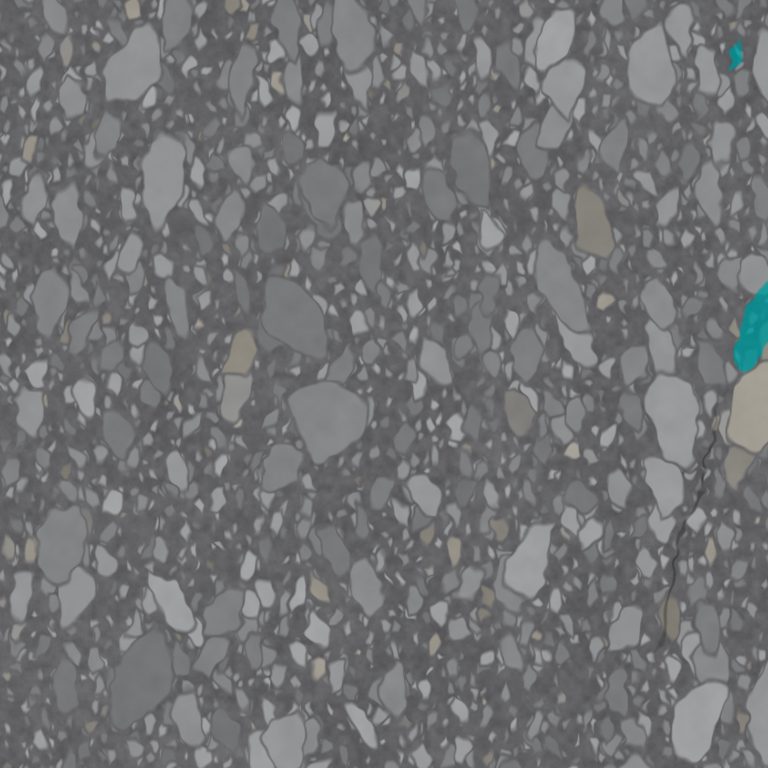
Reproduce this texture procedurally as a WebGL 1 fragment shader.

```glsl
precision highp float;
uniform vec2 u_resolution;

vec3 hash3(vec2 p) {
  vec3 q = fract(p.xyx * vec3(0.1031, 0.1030, 0.0973));
  q += dot(q, q.yxz + 33.33);
  return fract((q.xxy + q.yzz) * q.zyx);
}

float noise(vec2 p) {
  vec2 cell = floor(p), f = fract(p);
  f = f * f * (3.0 - 2.0 * f);
  return mix(mix(hash3(cell).x, hash3(cell + vec2(1, 0)).x, f.x),
             mix(hash3(cell + vec2(0, 1)).x, hash3(cell + vec2(1, 1)).x, f.x), f.y);
}

float fbm(vec2 p) {
  float sum = 0.0, gain = 0.5;
  for (int i = 0; i < 4; i++) {
    sum += gain * noise(p);
    p = p * 2.03 + 17.3;
    gain *= 0.5;
  }
  return sum / 0.9375;
}

vec2 rotate(vec2 p, float angle) {
  float c = cos(angle), s = sin(angle);
  return vec2(c * p.x - s * p.y, s * p.x + c * p.y);
}

// Irregular hexagon of about unit radius with softened corners
float chipDistance(vec2 p, vec2 seed) {
  float sum = 0.0;
  for (int i = 0; i < 6; i++) {
    vec3 h = hash3(seed + float(i) * 7.31);
    float angle = (float(i) + 0.75 * h.x) * 1.0472;
    sum += exp(11.0 * (dot(p, vec2(cos(angle), sin(angle))) - mix(0.62, 1.08, h.y)));
  }
  return log(sum) / 11.0;
}

vec3 stoneColor(vec3 h, float mottle) {
  float tone = mix(0.45, 0.645, h.x) + 0.05 * (mottle - 0.5);
  vec3 tint = mix(vec3(0.99, 1.0, 1.01), vec3(1.03, 1.0, 0.93), smoothstep(0.93, 0.98, h.y));
  return tone * tint;
}

// Paints one size class of upright stones, each with a thin rim of binder
vec3 addStones(vec3 color, vec3 binder, vec2 p, vec2 cellSize, vec2 radius,
               float density, float layer, float mottle) {
  vec2 base = floor(p / cellSize);
  for (int j = -1; j <= 1; j++) {
    for (int i = -1; i <= 1; i++) {
      vec2 cell = base + vec2(i, j);
      vec2 seed = cell + layer * 61.7;
      vec3 place = hash3(seed);
      if (place.z > density) continue;
      vec3 shape = hash3(seed + 23.1);
      vec2 size = radius * mix(0.65, 1.3, shape.x) * vec2(mix(0.7, 1.15, shape.y), 1.0);
      vec2 local = p - (cell + 0.1 + 0.8 * place.xy) * cellSize;
      local = rotate(local, 0.9 * (shape.z - 0.5)) / size;
      if (dot(local, local) > 5.0) continue;
      float d = chipDistance(local, seed + 41.9) * size.x;
      color = mix(binder, color, smoothstep(0.0, 0.004, d));
      vec3 stone = stoneColor(hash3(seed + 87.3), mottle);
      color = mix(color, stone, 1.0 - smoothstep(-0.0022, 0.0018, d));
    }
  }
  return color;
}

// Coverage of a slanted paint stroke
float paintMark(vec2 p, vec2 center, vec2 size) {
  float d = (length(rotate(p - center, 0.35) / size) - 1.0) * size.x;
  return 1.0 - smoothstep(-0.0015, 0.0015, d);
}

void main() {
  vec2 uv = gl_FragCoord.xy / u_resolution.y;
  vec2 warp = vec2(noise(uv * 75.0), noise(uv * 75.0 + 31.7)) - 0.5;
  vec2 p = uv + 0.008 * warp;
  float mottle = fbm(uv * 45.0);

  // Dark binder with fine, soft grit
  float grit = fbm(uv * 95.0 + 9.4);
  float tone = 0.385 + 0.11 * (grit - 0.5) + 0.05 * (fbm(uv * 9.0) - 0.5);
  vec3 binder = tone * vec3(0.995, 0.995, 1.02);

  // Stones from smallest to largest
  vec3 color = binder;
  color = addStones(color, binder, p, vec2(0.019, 0.023), vec2(0.0048, 0.0072), 0.80, 1.0, mottle);
  color = addStones(color, binder, p, vec2(0.034, 0.042), vec2(0.0100, 0.0160), 0.80, 2.0, mottle);
  color = addStones(color, binder, p, vec2(0.065, 0.085), vec2(0.0190, 0.0330), 0.72, 3.0, mottle);
  color = addStones(color, binder, p, vec2(0.135, 0.170), vec2(0.0340, 0.0600), 0.42, 4.0, mottle);

  // Faint crack
  float crackX = 0.85 + 0.24 * (uv.y - 0.12) + 0.03 * (noise(uv.yy * 14.0) - 0.5);
  float crack = 1.0 - smoothstep(0.0005, 0.0035, abs(p.x - crackX));
  crack *= smoothstep(0.1, 0.2, uv.y) * (1.0 - smoothstep(0.42, 0.52, uv.y));
  color *= 1.0 - 0.25 * crack;

  // Teal paint at the right edge
  float paint = max(paintMark(p, vec2(0.985, 0.575), vec2(0.020, 0.062)),
                    paintMark(p, vec2(0.958, 0.928), vec2(0.006, 0.018)));
  color = mix(color, vec3(0.08, 0.56, 0.57) + 0.3 * (color - 0.45), paint);

  gl_FragColor = vec4(color, 1.0);
}
```
